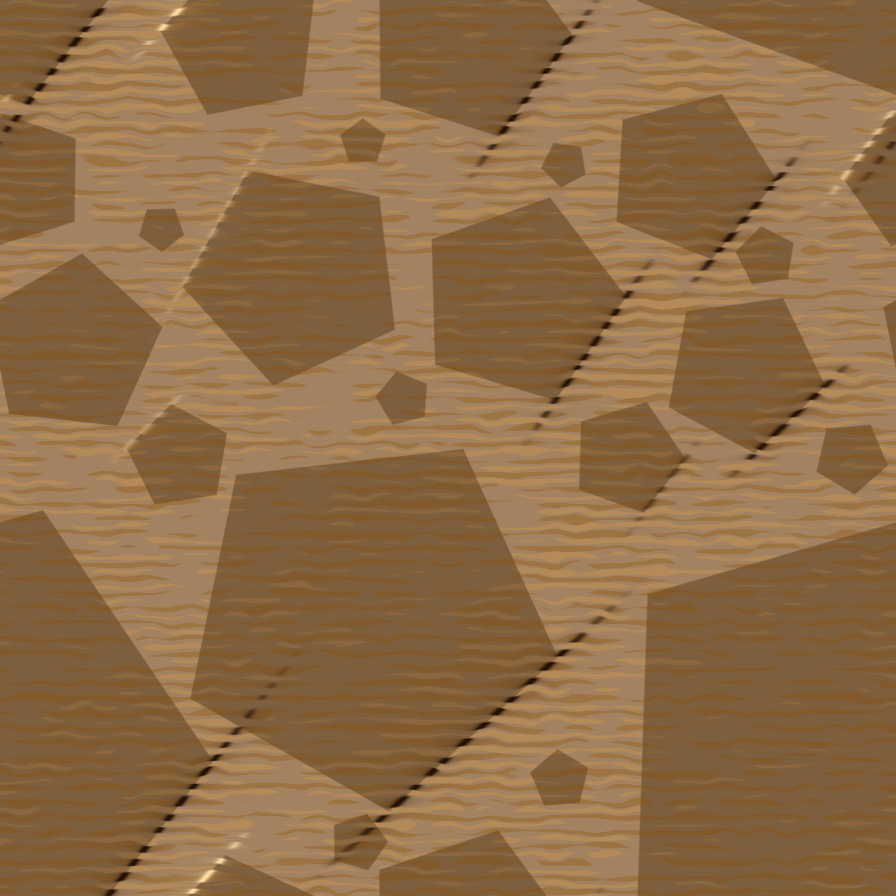
Write a Shadertoy shader that draws this background.

```glsl
const int STONES = 20;
const float TAU = 6.2831853;
const vec2 LIGHT = vec2(-0.73, 0.683);

vec2 hash22(vec2 p) {
    vec3 q = fract(vec3(p.xyx) * vec3(0.1031, 0.1030, 0.0973));
    q += dot(q, q.yzx + 33.33);
    return fract((q.xx + q.yz) * q.zy);
}

float valueNoise(vec2 p) {
    vec2 cell = floor(p), f = fract(p);
    f = f * f * (3.0 - 2.0 * f);
    float low = mix(hash22(cell).x, hash22(cell + vec2(1, 0)).x, f.x);
    float high = mix(hash22(cell + vec2(0, 1)).x, hash22(cell + vec2(1, 1)).x, f.x);
    return mix(low, high, f.y);
}

// Shortest offset on a canvas that wraps around
vec2 wrapOffset(vec2 d) {
    return fract(d + 0.5) - 0.5;
}

// Large stone: centre in xy, radius in z
vec3 boulder(float n) {
    return vec3(0.41 + 0.54 * n, 0.31 - 0.15 * n, 0.217 + 0.071 * n);
}

float roomBeside(vec2 p, vec3 stone) {
    return length(wrapOffset(p - stone.xy)) - stone.z;
}

// Height of a row that bends around the boulders
float rowBend(float x, float crest) {
    return cos(TAU * (x - crest));
}

// Boulders first, then bent rows of four stones, with pebbles in the gaps
vec3 placeStone(int i) {
    if (i < 2) return boulder(float(i));
    int row = (i - 2) / 4;
    float col = float((i - 2) % 4);
    float vary = hash22(vec2(float(i), 31.0)).y;
    vec2 p;
    float size;
    if (row < 2) {
        float upper = float(row);
        p.x = 0.08 - 0.06 * upper + 0.25 * col;
        float bend = rowBend(p.x, 0.9);
        p.y = 0.64 + 0.24 * upper - (0.06 + 0.05 * upper) * bend;
        size = (0.112 - 0.016 * bend) * (0.95 + 0.07 * vary);
    } else if (row == 2) {
        p.x = 0.2 + 0.25 * col;
        p.y = 0.49 + 0.065 * max(0.0, rowBend(p.x, 0.45));
        size = 0.065;
    } else if (row == 3) {
        p.x = 0.18 + 0.225 * col;
        p.y = 0.77 - 0.08 * rowBend(p.x, 0.98);
        size = 0.026 + 0.013 * vary;
    } else {
        p = vec2(0.4, 0.06) + col * vec2(0.225, 0.07);
        size = 0.034;
    }
    float room = min(roomBeside(p, boulder(0.0)), roomBeside(p, boulder(1.0)));
    return vec3(p, min(size, room));
}

float pentagonDistance(vec2 q, float radius, float turn) {
    float sector = TAU / 5.0;
    float a = atan(q.y, q.x) - turn;
    a -= sector * floor(a / sector + 0.5);
    return length(q) * cos(a) - 0.809 * radius;
}

// Glint along the side that best faces the given direction
float sideGlint(vec2 q, float radius, float turn, vec2 toward) {
    float sector = TAU / 5.0;
    float a = turn + sector * floor((atan(toward.y, toward.x) - turn) / sector + 0.5);
    vec2 n = vec2(cos(a), sin(a));
    float side = dot(q, n) - 0.809 * radius;
    float along = abs(dot(q, vec2(-n.y, n.x)));
    float aligned = smoothstep(0.955, 0.998, dot(n, toward));
    float reach = 1.0 - smoothstep(0.45 * radius, 1.25 * radius, along);
    float line = exp(-side * side / 1.4e-5) + 0.16 * exp(-side * side / 3e-4);
    return aligned * reach * line * smoothstep(0.03, 0.11, radius);
}

void mainImage(out vec4 fragColor, in vec2 fragCoord) {
    vec2 p = fragCoord / iResolution.y;
    float pixel = 1.0 / iResolution.y;

    float dist = 1.0, relief = 0.0;
    for (int i = 0; i < STONES; i++) {
        vec3 s = placeStone(i);
        vec2 q = wrapOffset(p - s.xy);
        if (dot(q, q) > 2.25 * s.z * s.z) continue;
        float turn = TAU * hash22(vec2(float(i) + 40.0, 17.0)).x;
        dist = min(dist, pentagonDistance(q, s.z, turn));
        relief += sideGlint(q, s.z, turn, LIGHT) - sideGlint(q, s.z, turn, -LIGHT);
    }
    float stone = 1.0 - smoothstep(-pixel, pixel, dist);

    // Wavering horizontal grain, patchy along the slope
    vec2 slope = vec2(dot(p, vec2(0.683, 0.73)), dot(p, LIGHT));
    float patches = valueNoise(slope * vec2(4.0, 15.0) + 20.0) - 0.5;
    float warp = valueNoise(p * vec2(42.0, 70.0)) - 0.5;
    float wave = sin(TAU * (60.0 * p.y + 0.5 * warp));
    float breaks = 1.3 * (valueNoise(p * vec2(34.0, 130.0) + 9.0) - 0.5);
    float warm = smoothstep(-0.12, 0.12, wave + breaks + 0.5 * patches - mix(0.77, 0.56, stone));
    float pale = smoothstep(-0.12, 0.12, -wave + breaks + 0.9 * patches - mix(0.77, 1.08, stone));

    vec3 color = mix(vec3(0.64, 0.51, 0.38), vec3(0.49, 0.37, 0.24), stone);
    color = mix(color, mix(vec3(0.62, 0.45, 0.26), vec3(0.51, 0.35, 0.17), stone), warm);
    color = mix(color, mix(vec3(0.71, 0.54, 0.35), vec3(0.55, 0.40, 0.24), stone), pale);

    // Broken glints and shadows on the sloping edges
    float dots = smoothstep(-0.5, 0.5, wave + 0.5 * breaks);
    color = mix(color, vec3(1.0, 0.87, 0.65), clamp(relief, 0.0, 1.0) * dots);
    color = mix(color, vec3(0.14, 0.07, 0.02), clamp(-relief, 0.0, 1.0) * dots);
    fragColor = vec4(color, 1.0);
}
```
